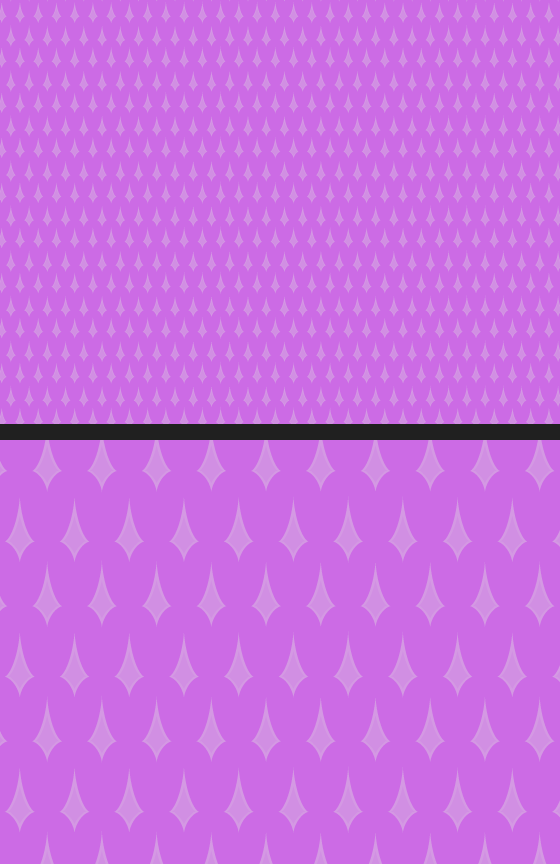
Top, the full canvas; bottom, a detail of the centre.
Reproduce this pattern procedurally as a WebGL 1 fragment shader.

```glsl
precision highp float;

uniform vec2 u_resolution;

// Lengths are in column widths
#define COLUMNS 30.7
#define PAIR_HEIGHT 2.47
#define STAGGER vec2(0.5, 0.522)
#define PHASE vec2(0.095, 0.905)
#define HALF_WIDTH 0.278
#define TOP_REACH 0.84
#define BOTTOM_REACH 0.39
#define RIM 0.05
#define GROUND vec3(0.80, 0.42, 0.90)
#define FILL vec3(0.82, 0.56, 0.89)
#define EDGE vec3(0.83, 0.60, 0.89)
#define SAMPLES 4

// Astroid profile: 1 at the centre, falling concavely to 0 at the tip
float astroid(float t) {
  return pow(max(1.0 - pow(t, 2.0 / 3.0), 0.0), 1.5);
}

// Gap to the spike outline, positive inside; y points down
float spikeGap(vec2 p) {
  float reach = p.y < 0.0 ? TOP_REACH : BOTTOM_REACH;
  vec2 q = abs(p);
  float across = HALF_WIDTH * astroid(q.y / reach) - q.x;
  float along = reach * astroid(q.x / HALF_WIDTH) - q.y;
  return min(across, along);
}

// Offset from the spike centre, wrapped so the long top spike fits
vec2 wrapToCell(vec2 p) {
  vec2 period = vec2(1.0, PAIR_HEIGHT);
  return mod(p + 0.5 * period, period) - 0.5 * period;
}

// Two staggered lattices of spikes
vec3 patternColor(vec2 p) {
  vec2 shift = STAGGER * vec2(1.0, PAIR_HEIGHT);
  float gap = max(spikeGap(wrapToCell(p - PHASE)),
                  spikeGap(wrapToCell(p - PHASE - shift)));
  vec3 spike = mix(EDGE, FILL, step(RIM, gap));
  return mix(GROUND, spike, step(0.0001, gap));
}

void main() {
  float scale = COLUMNS / u_resolution.x;
  vec3 sum = vec3(0.0);

  // Supersample to keep the needle tips smooth
  for (int j = 0; j < SAMPLES; j++) {
    for (int i = 0; i < SAMPLES; i++) {
      vec2 jitter = (vec2(float(i), float(j)) + 0.5) / float(SAMPLES) - 0.5;
      vec2 pos = gl_FragCoord.xy + jitter;
      pos.y = u_resolution.y - pos.y;
      sum += patternColor(pos * scale);
    }
  }
  gl_FragColor = vec4(sum / float(SAMPLES * SAMPLES), 1.0);
}
```
